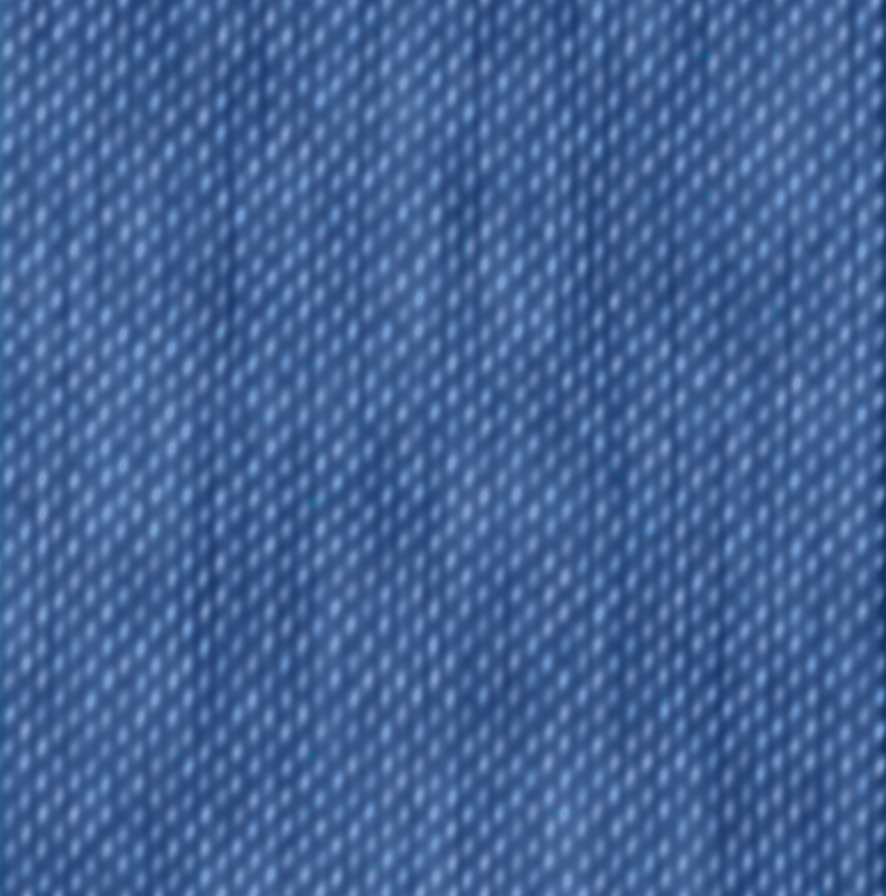
Write a WebGL 2 fragment shader that draws this texture.

```glsl
#version 300 es
precision highp float;
// Blue woven cloth: 54 columns of plump thread bumps, 27 per column,
// with every other column shifted half a step. Each bump is a soft tilted
// spot; hashes and value noise vary threads, bumps and dye.

uniform vec2 u_resolution;
out vec4 fragColor;

float hash(vec2 p) {
    return fract(sin(dot(p, vec2(127.1, 311.7))) * 43758.5453);
}

float noise(vec2 p) {
    vec2 i = floor(p), f = fract(p);
    f = f * f * (3.0 - 2.0 * f);
    return mix(mix(hash(i), hash(i + vec2(1, 0)), f.x),
               mix(hash(i + vec2(0, 1)), hash(i + vec2(1, 1)), f.x), f.y);
}

// Returns summed bump light in x and its warm-cool tint in y.
vec2 weave(vec2 q) {
    vec2 sum = vec2(0.0);
    for (int i = -1; i <= 1; i++) {
        float column = floor(q.x) + float(i);
        float shift = 0.5 * mod(column, 2.0);
        for (int j = -1; j <= 1; j++) {
            vec2 id = vec2(column, floor(q.y - shift) + float(j));
            vec2 d = q - id - vec2(0.5, 0.5 + shift);
            d.y *= 2.0;
            d -= vec2(0.16, 0.24) * (vec2(hash(id + 3.7), hash(id + 8.1)) - 0.5);
            d.x -= 0.17 * d.y; // lean up to the right
            float bump = exp(-d.x * d.x / 0.125 - d.y * d.y / 0.38);
            bump *= 0.76 + 0.48 * hash(id);
            sum += bump * vec2(1.0, hash(id + 5.3) - 0.5);
        }
    }
    return sum;
}

void main() {
    vec2 uv = gl_FragCoord.xy / u_resolution;

    // Slight wander of the threads
    vec2 q = uv * vec2(54.0, 27.0);
    q += vec2(0.25, 0.3) * (vec2(noise(uv * 7.0), noise(uv * 6.0 + 20.0)) - 0.5);
    vec2 bumps = weave(q);

    // Grooves between columns, deeper along some threads
    float groove = 0.5 + 0.5 * cos(6.28318 * q.x);
    float depth = noise(vec2(floor(q.x + 0.5) * 7.0, uv.y * 3.0));
    float light = 1.2 * bumps.x - 0.04;
    light -= groove * (0.28 * depth * depth - 0.06);

    // Uneven dye: streaks along threads, broad patches and fine fuzz
    light += 0.32 * (noise(vec2(q.x * 0.8, uv.y * 4.0 + 9.0)) - 0.5);
    light += 0.26 * (noise(uv * vec2(7.0, 9.0) + 40.0) - 0.5);
    light += 0.22 * (noise(uv * vec2(110.0, 80.0)) - 0.5);

    // Dark spots along the right-hand edge
    light -= 0.6 * smoothstep(0.985, 1.0, uv.x) * (1.0 - min(bumps.x, 1.0));

    // Indigo ramp from shadow to thread crown
    vec3 shadow = vec3(0.19, 0.31, 0.51);
    vec3 crown = vec3(0.40, 0.53, 0.73);
    vec3 color = mix(shadow, crown, clamp(light, -0.5, 1.35));
    color += bumps.y * vec3(0.05, 0.0, -0.04);

    // Rare cyan flecks and a cool left-hand edge
    float fleck = smoothstep(0.93, 1.0, noise(uv * vec2(40.0, 32.0) + 70.0));
    fleck += 0.5 * (1.0 - smoothstep(0.0, 0.012, uv.x));
    color += fleck * vec3(-0.06, 0.04, 0.04);

    fragColor = vec4(color, 1.0);
}
```
